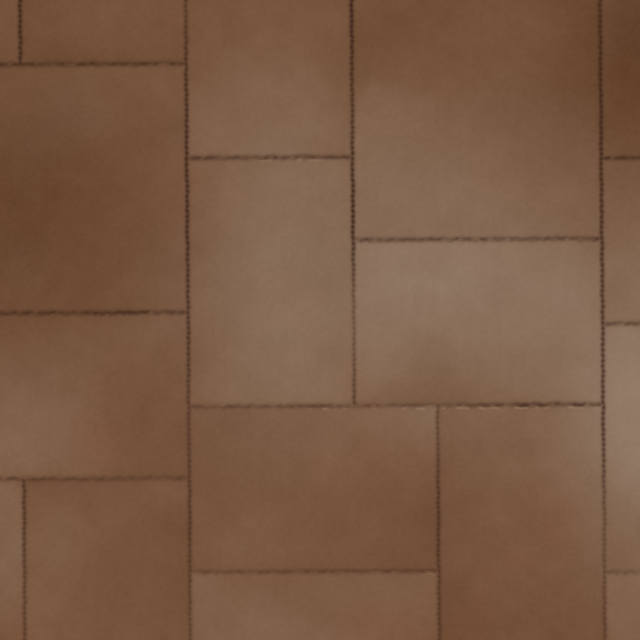
Reproduce this texture procedurally as a WebGL 2 fragment shader.

```glsl
#version 300 es
precision highp float;

uniform vec2 u_resolution;
out vec4 fragColor;

// Layout: blocks of 5 by 5 units, each cut into four tiles
const float UNIT = 0.1295;
const float BLOCK = 5.0;
const float FIRST_COLUMN = 0.290;
const vec3 COLUMN_START = vec3(0.101, -0.011, 0.252);
const vec2 SKEW = vec2(0.008, -0.005);

// Joints
const vec2 JOINT_WIDTH = vec2(0.0034, 0.0042);
const float JOINT_WOBBLE = 0.0016;
const float BEADS = 760.0;
const float VERTICAL_STRENGTH = 0.74;
const float HORIZONTAL_STRENGTH = 0.46;
const float CHIP_STRENGTH = 0.40;

// Colours
const vec3 CLAY = vec3(0.472, 0.338, 0.246);
const vec3 DARK_CLAY = vec3(0.365, 0.235, 0.150);
const vec3 PALE_CLAY = vec3(0.555, 0.460, 0.385);
const vec3 GREY_SHEEN = vec3(0.575, 0.485, 0.412);
const vec3 RED_STAIN = vec3(0.490, 0.310, 0.220);
const vec3 JOINT = vec3(0.225, 0.140, 0.100);
const vec3 CHIP = vec3(0.660, 0.540, 0.430);

float hash(vec2 p) {
    return fract(sin(dot(p, vec2(127.1, 311.7))) * 43758.5453);
}

float noise(vec2 p) {
    vec2 i = floor(p), f = fract(p);
    f = f * f * (3.0 - 2.0 * f);
    return mix(mix(hash(i), hash(i + vec2(1, 0)), f.x),
               mix(hash(i + vec2(0, 1)), hash(i + vec2(1, 1)), f.x), f.y);
}

float fbm(vec2 p) {
    float sum = 0.0, amplitude = 0.5;
    for (int i = 0; i < 4; i++) {
        sum += amplitude * noise(p);
        p = p * 2.03 + 17.3;
        amplitude *= 0.45;
    }
    return sum / 0.872;
}

float glow(vec2 p, vec2 centre, vec2 radius) {
    vec2 d = (p - centre) / radius;
    return exp(-dot(d, d));
}

// Finds the tile under p: its id, size and the position inside it, in units
void findTile(vec2 p, out vec2 id, out vec2 size, out vec2 local) {
    float x = (p.x - FIRST_COLUMN) / UNIT;
    float column = floor(x / BLOCK);
    float start = COLUMN_START[int(clamp(column + 1.0, 0.0, 2.0))];
    float y = (p.y - start) / UNIT;
    float row = floor(y / BLOCK);
    local = vec2(x, y) - BLOCK * vec2(column, row);

    // The upright cut alternates by row, the level cut differs by side
    float cutX = 2.0 + mod(row, 2.0);
    float right = step(cutX, local.x);
    float cutY = 2.0 + right;
    float lower = step(cutY, local.y);
    local -= vec2(right * cutX, lower * cutY);
    size = vec2(mix(cutX, BLOCK - cutX, right), mix(cutY, BLOCK - cutY, lower));
    id = 2.0 * vec2(column, row) + vec2(right, lower);
}

void main() {
    vec2 p = gl_FragCoord.xy / u_resolution;
    p.y = 1.0 - p.y;
    vec2 q = p + vec2(-SKEW.x * p.y, -SKEW.y * p.x);
    vec2 wobble = vec2(noise(vec2(p.y * 150.0, 3.0)), noise(vec2(p.x * 140.0, 8.0))) - 0.5;
    vec2 id, size, local;
    findTile(q + JOINT_WOBBLE * wobble, id, size, local);
    vec2 edge = min(local, size - local) * UNIT;

    // Clay: soft cloudy blotches, tone per tile, darker rims
    float cloud = fbm(p * 4.5 + id * 7.1);
    float tone = hash(id + 4.7) - 0.5;
    float rim = exp(-min(edge.x, edge.y) / 0.025);
    float shade = (cloud - 0.5) * 1.05 + tone * 0.22 - rim * 0.12;
    vec3 color = mix(CLAY, PALE_CLAY, clamp(shade + 0.08, 0.0, 1.0));
    color = mix(color, DARK_CLAY, clamp(-shade - 0.03, 0.0, 1.0));
    color = mix(color, RED_STAIN, 0.25 * smoothstep(0.58, 0.85, fbm(p * 7.0 + 31.0)));

    // Broad light across the floor and dim corners
    float sheen = 0.62 * glow(p, vec2(0.43, 0.42), vec2(0.16, 0.24))
                + 0.72 * glow(p, vec2(0.75, 0.45), vec2(0.24, 0.22))
                + 0.90 * glow(p, vec2(1.0, 0.68), vec2(0.10, 0.20));
    color = mix(color, GREY_SHEEN, min(sheen, 0.9) * (0.65 + 0.5 * cloud));
    float dim = 0.85 * glow(p, vec2(1.0, 0.06), vec2(0.12, 0.20))
              + 0.70 * glow(p, vec2(0.03, 0.32), vec2(0.20, 0.20))
              + 0.25 * glow(p, vec2(0.82, 0.18), vec2(0.12, 0.10));
    color = mix(color, DARK_CLAY, dim);
    color += 0.014 * (noise(p * 210.0) - 0.5) + 0.022 * (fbm(p * 36.0) - 0.5);

    // Joints: soft seams, beaded upright and frayed level, fading at the bottom
    vec2 seam = exp(-(edge * edge) / (JOINT_WIDTH * JOINT_WIDTH));
    float beads = 0.84 + 0.16 * sin(BEADS * p.y + 3.0 * noise(p * 30.0));
    float fray = 0.45 + 0.95 * noise(vec2(p.x + 0.5 * p.y, p.y) * 150.0);
    float wear = 0.45 + 0.80 * noise(p * 6.0 + 5.0);
    wear *= 1.0 - 0.4 * smoothstep(0.62, 0.95, p.y);
    float joint = max(VERTICAL_STRENGTH * seam.x * beads, HORIZONTAL_STRENGTH * seam.y * fray);
    color = mix(color, JOINT, clamp(joint * wear, 0.0, 0.9));

    // Pale chips along a few upper tile edges
    float chip = 1.0 - smoothstep(0.0005, 0.0030, abs(local.y * UNIT - 0.0050));
    chip *= smoothstep(0.62, 0.85, noise(p * vec2(7.0, 9.0) + 12.0));
    chip *= smoothstep(0.35, 0.80, noise(p * vec2(130.0, 20.0)));
    color = mix(color, CHIP, CHIP_STRENGTH * chip * smoothstep(0.004, 0.010, edge.x));

    fragColor = vec4(color, 1.0);
}
```
